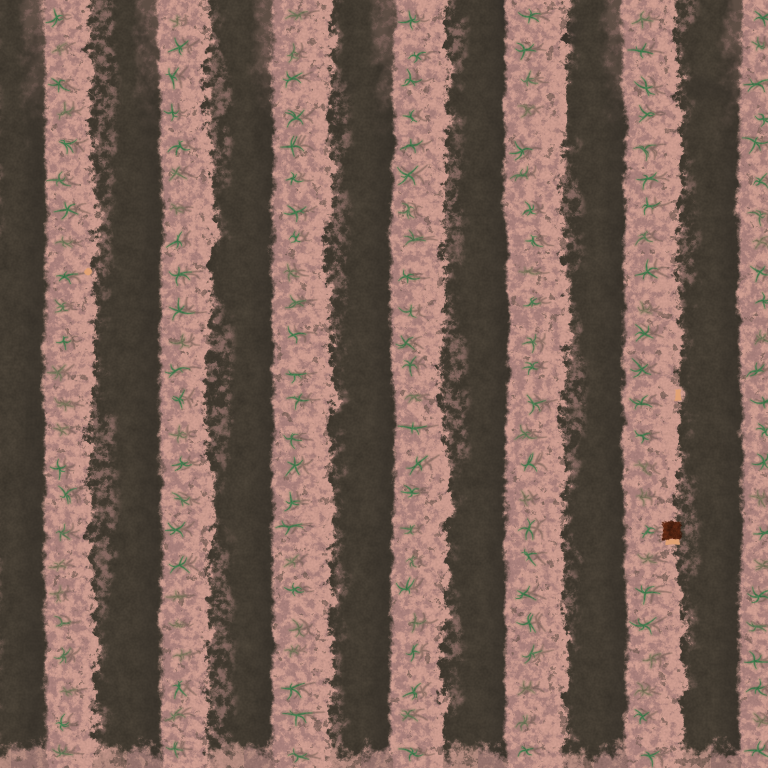
This texture is drawn by a WebGL 1 fragment shader. Its source:

```glsl
precision highp float;
uniform vec2 u_resolution;

const float PITCH = 0.152;        // distance between ridges
const float FIRST = 0.090;        // centre of the leftmost ridge
const float HALF_WIDTH = 0.037;
const float WANDER = 0.008;
const float PLANT_STEP = 0.0415;
const float PLANT_SHIFT = -0.011; // plants sit left of the ridge centre
const float BLADE_LENGTH = 0.019;
const float BLADE_WIDTH = 0.0014;
const int BLADES = 5;
const vec2 SHADOW_OFFSET = vec2(0.013, 0.001);
const vec2 DEBRIS = vec2(0.874, 0.309);

const vec3 SOIL = vec3(0.265, 0.235, 0.195);
const vec3 SOIL_DARK = vec3(0.19, 0.17, 0.15);
const vec3 CLOD = vec3(0.40, 0.33, 0.29);
const vec3 CRUST = vec3(0.53, 0.41, 0.38);
const vec3 SAND_DIM = vec3(0.66, 0.50, 0.48);
const vec3 SAND = vec3(0.79, 0.60, 0.55);
const vec3 LEAF = vec3(0.19, 0.46, 0.27);
const vec3 LEAF_DRY = vec3(0.45, 0.43, 0.33);
const vec3 OLIVE = vec3(0.53, 0.49, 0.39);
const vec3 STONE = vec3(0.88, 0.63, 0.45);
const vec3 RUST = vec3(0.32, 0.14, 0.07);

float hash(vec2 p) {
  return fract(sin(dot(p, vec2(127.1, 311.7))) * 43758.55);
}

vec2 gradient(vec2 cell) {
  float a = 6.2832 * hash(cell);
  return vec2(cos(a), sin(a));
}

float noise(vec2 p) {
  vec2 i = floor(p), f = fract(p);
  vec2 u = f * f * f * (f * (f * 6.0 - 15.0) + 10.0);
  vec2 e = vec2(1.0, 0.0);
  return mix(mix(dot(gradient(i), f), dot(gradient(i + e), f - e), u.x),
             mix(dot(gradient(i + e.yx), f - e.yx), dot(gradient(i + 1.0), f - 1.0), u.x), u.y);
}

float fbm(vec2 p) {
  float sum = 0.0, amp = 0.6;
  for (int i = 0; i < 4; i++) {
    sum += amp * noise(p);
    p = p * 2.03 + 17.3;
    amp *= 0.58;
  }
  return sum;
}

float box(vec2 p, vec2 size) {
  vec2 d = abs(p) - size;
  return length(max(d, 0.0)) + min(max(d.x, d.y), 0.0);
}

// Distance to the nearest blade, and the vigour of its plant
vec2 plants(vec2 p, float row) {
  vec2 best = vec2(1.0, 0.0);
  float cell = floor(p.y / PLANT_STEP);
  for (int j = -1; j <= 1; j++) {
    vec2 id = vec2(row + 3.0, cell + float(j));
    vec2 jitter = vec2(hash(id + 0.3), hash(id + 0.7)) - 0.5;
    vec2 q = p - vec2(PLANT_SHIFT + 0.012 * jitter.x, (id.y + 0.5 + 0.35 * jitter.y) * PLANT_STEP);
    float vigour = hash(id + 5.1);
    for (int b = 0; b < BLADES; b++) {
      float n = float(b);
      float angle = 6.2832 * (n + hash(id + n * 1.7 + 9.0)) / float(BLADES);
      float reach = BLADE_LENGTH * mix(0.35, 1.0, hash(id + n * 2.3 + 4.0)) * mix(0.75, 1.1, vigour);
      vec2 dir = vec2(cos(angle), 0.8 * sin(angle));
      float t = clamp(dot(q, dir) / (reach * dot(dir, dir)), 0.0, 1.0);
      vec2 bend = vec2(-dir.y, dir.x) * 0.003 * sin(3.14 * t) * (hash(id + n) - 0.5) * 2.0;
      float d = length(q - dir * reach * t - bend) - BLADE_WIDTH * mix(1.0, 0.25, t);
      if (d < best.x) best = vec2(d, vigour);
    }
  }
  return best;
}

void main() {
  vec2 uv = gl_FragCoord.xy / u_resolution.y;
  float px = 1.0 / u_resolution.y;
  float row = floor((uv.x - FIRST) / PITCH + 0.5);
  float slow = noise(vec2(row * 7.3 + 0.4, uv.y * 3.5));
  vec2 p = vec2(uv.x - FIRST - row * PITCH - WANDER * slow, uv.y);
  float coarse = fbm(uv * vec2(34.0, 28.0));
  float fine = fbm(uv * 85.0 + 31.0);
  float grain = noise(uv * 330.0);

  // Trench floor, darkest in the shade left of the next ridge
  float shade = smoothstep(-0.075, -0.042, p.x) * (1.0 - smoothstep(-0.04, -0.03, p.x));
  vec3 color = SOIL * (1.0 + 0.16 * coarse + 0.16 * fine + 0.10 * grain);
  color = mix(color, SOIL_DARK, 0.35 * shade + 0.7 * smoothstep(0.25, 0.5, noise(uv * 13.0 + 5.0)) * smoothstep(0.8, 1.0, uv.y));

  // Loose clods spilled down the right flank, and at the upper left
  float halfWidth = HALF_WIDTH + 0.008 * (hash(vec2(row, 2.0)) - 0.5);
  float slump = smoothstep(-0.25, 0.35, noise(vec2(row * 5.1 + 2.7, uv.y * 5.0)));
  float spillEdge = halfWidth + 0.004 + 0.024 * slump - p.x;
  float spill = smoothstep(-0.008, 0.012, spillEdge + 0.04 * coarse) * step(0.0, p.x);
  spill *= smoothstep(-0.2, 0.2, fine + 0.5 * coarse) * (1.0 - smoothstep(0.055, 0.07, p.x));
  float topSpill = smoothstep(0.82, 0.98, uv.y + 0.12 * coarse) * step(0.45, hash(vec2(row, 8.0)));
  topSpill *= smoothstep(-0.068, -0.05, p.x + 0.02 * coarse) * step(p.x, 0.0);
  color = mix(color, mix(CLOD, CRUST, smoothstep(-0.1, 0.35, fine)), max(spill, 0.8 * topSpill));

  // Sandy ridge: clean left edge, crumbling right edge
  float leftEdge = p.x + halfWidth + 0.009 * coarse + 0.006 * fine;
  float rightEdge = halfWidth - 0.008 * slump - p.x + 0.020 * coarse + 0.014 * fine;
  float ridge = smoothstep(-0.002, 0.005, leftEdge) * smoothstep(-0.002, 0.004, rightEdge);
  float headland = smoothstep(-0.012, 0.008, 0.020 - uv.y + 0.035 * coarse + 0.025 * fine);
  vec3 sand = mix(SAND_DIM, SAND, smoothstep(-0.26, 0.16, fine + 0.4 * coarse + 4.0 * p.x));
  sand *= 1.0 + 0.07 * grain + 0.06 * fine;
  float pits = smoothstep(0.22, 0.38, fbm(uv * 62.0 + 71.0) + 3.0 * max(p.x, 0.0));
  sand = mix(sand, mix(CLOD, CRUST, 0.5 + grain), 0.75 * pits);
  color = mix(color, sand, max(ridge, 0.8 * headland));

  // Seedlings with brown shadows cast to the right
  vec2 shadow = plants((p - SHADOW_OFFSET) * vec2(0.8, 1.0), row);
  color = mix(color, CLOD, 0.6 * ridge * (1.0 - smoothstep(-px, 1.5 * px, shadow.x)));
  vec2 leaf = plants(p, row);
  color = mix(color, OLIVE, 0.4 * ridge * (1.0 - smoothstep(0.0, 0.004, leaf.x)));
  vec3 green = mix(LEAF_DRY, LEAF, smoothstep(0.05, 0.6, leaf.y)) * (1.0 + 0.25 * grain);
  color = mix(color, green, 0.88 * (1.0 - smoothstep(-px, px, leaf.x)));

  // Rusty lump and stray stones
  vec2 d = uv - DEBRIS;
  float stone = min(box(d - vec2(0.002, -0.014), vec2(0.009, 0.004)), box(d - vec2(0.009, 0.177), vec2(0.004, 0.007)));
  stone = min(stone, length(uv - vec2(0.115, 0.646)) - 0.005);
  color = mix(color, STONE, 1.0 - smoothstep(-px, px, stone + 0.003 * fine));
  color = mix(color, RUST * (1.0 + fine), 1.0 - smoothstep(-px, px, box(d, vec2(0.012)) + 0.006 * fine));

  gl_FragColor = vec4(color, 1.0);
}
```
